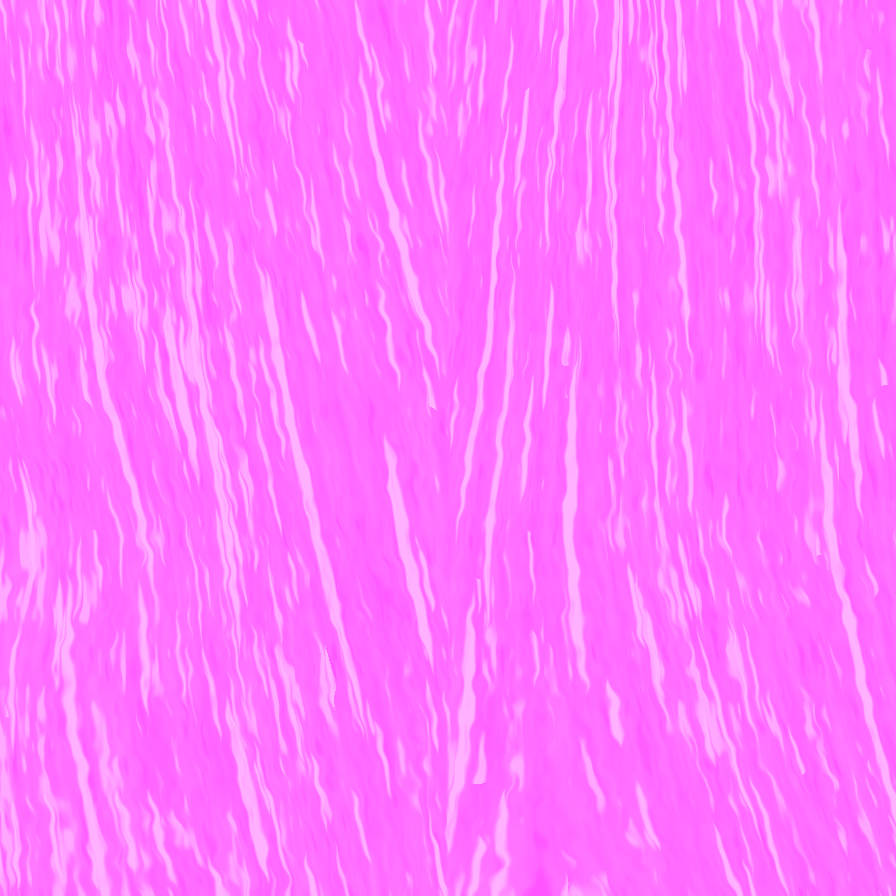
A three.js fragment shader for this texture:

```glsl
// Pink bark: ragged pale streaks following a leaning grain that meets at a central seam.
varying vec2 vUv;

#define BASE_GREEN 0.432
#define PALE_GREEN 0.69
#define SEAM_X 0.5
#define LEFT_LEAN 0.2
#define RIGHT_LEAN 0.07
#define LOWER_LEAN 0.17
#define RAGGEDNESS 0.006
#define EDGE_SOFTNESS 0.0018
#define LONG_CELL vec2(0.075, 0.5)
#define SHORT_CELL vec2(0.026, 0.13)

float hash(vec2 p) {
  vec3 h = fract(vec3(p.xyx) * 0.1031);
  h += dot(h, h.yzx + 33.33);
  return fract((h.x + h.y) * h.z);
}

float noise(vec2 p) {
  vec2 cell = floor(p);
  vec2 f = fract(p);
  f = f * f * (3.0 - 2.0 * f);
  float low = mix(hash(cell), hash(cell + vec2(1.0, 0.0)), f.x);
  float high = mix(hash(cell + vec2(0.0, 1.0)), hash(cell + vec2(1.0, 1.0)), f.x);
  return mix(low, high, f.y);
}

// Straightens the grain so that its lines run along y.
vec2 grainSpace(vec2 uv, float side) {
  float leftLean = mix(0.05, LEFT_LEAN, smoothstep(0.0, 0.3, uv.x));
  float rightLean = mix(-0.1, RIGHT_LEAN, smoothstep(SEAM_X, 0.8, uv.x));
  float shift = mix(leftLean, rightLean, side) * (0.5 - uv.y);
  shift += side * LOWER_LEAN * max(0.0, 0.4 - uv.y) * smoothstep(0.4, 0.7, uv.x);
  float meander = 0.025 * (noise(uv * vec2(6.0, 5.0) + 3.0) - 0.5);
  float ragged = RAGGEDNESS * (noise(uv * vec2(70.0, 55.0)) - 0.5);
  return vec2(uv.x - shift + meander + ragged + 5.0 * side, uv.y);
}

// Scattered tapering strokes, one candidate per jittered cell.
float streaks(vec2 p, vec2 cell, float width, float density, float seed) {
  vec2 g = p / cell;
  float light = 0.0;
  for (int i = -1; i <= 1; i++) {
    float column = floor(g.x) + float(i);
    float y = g.y + hash(vec2(column, seed));
    for (int j = -1; j <= 1; j++) {
      vec2 id = vec2(column, floor(y) + float(j));
      vec2 key = id + seed;
      vec2 center = id + vec2(hash(key), hash(key + 17.0));
      vec2 d = (vec2(g.x, y) - center) * cell;
      float size = hash(key + 41.0);
      float along = d.y / (cell.y * mix(0.2, 0.6, size));
      d.x += 0.1 * (hash(key + 67.0) - 0.5) * d.y;
      float taper = 1.0 - along * along * along * along;
      float w = width * mix(0.4, 1.0, hash(key + 83.0)) * taper;
      float stroke = 1.0 - smoothstep(w - EDGE_SOFTNESS, w + EDGE_SOFTNESS, abs(d.x));
      light = max(light, stroke * step(hash(key + 101.0), density));
    }
  }
  return light;
}

// Green level of the bark on one side of the seam.
float bark(vec2 uv, float side) {
  vec2 p = grainSpace(uv, side);
  float patches = noise(p * vec2(11.0, 4.0) + 9.0);
  float crowding = patches + 0.25 * smoothstep(0.45, 0.1, uv.x) * (1.0 - side)
                 + 0.2 * (1.0 - smoothstep(0.2, 0.5, uv.y));

  // Faint striations of the ground
  float fibre = noise(p * vec2(120.0, 6.0));
  float grain = noise(p * vec2(290.0, 55.0));
  float green = BASE_GREEN + 0.07 * (fibre - 0.5) + 0.05 * (grain - 0.5);

  // Fine flecks and the dark furrows between them
  float fleck = 0.62 * noise(p * vec2(135.0, 15.0) + 31.0)
              + 0.38 * noise(p * vec2(250.0, 48.0) + 57.0);
  green -= 0.06 * (1.0 - smoothstep(0.1, 0.32, fleck));
  float light = 0.85 * smoothstep(0.66, 0.9, fleck + 0.22 * (crowding - 0.5));

  // Long and short streaks, broken up by the grain
  float worn = smoothstep(0.0, 0.5, 0.5 * grain + 0.5 * fleck);
  float longStreaks = streaks(p, LONG_CELL, 0.0068, 0.6, 3.0);
  float shortStreaks = streaks(p, SHORT_CELL, 0.0038, 0.2 + 0.45 * crowding, 211.0);
  light = max(light, longStreaks * mix(0.55, 1.0, worn));
  light = max(light, shortStreaks * mix(0.3, 1.0, worn));
  return mix(green, PALE_GREEN, light);
}

void main() {
  float side = smoothstep(SEAM_X - 0.003, SEAM_X + 0.003, vUv.x);
  float green = mix(bark(vUv, 0.0), bark(vUv, 1.0), side);
  gl_FragColor = vec4(1.0, green, 1.0, 1.0);
}
```
